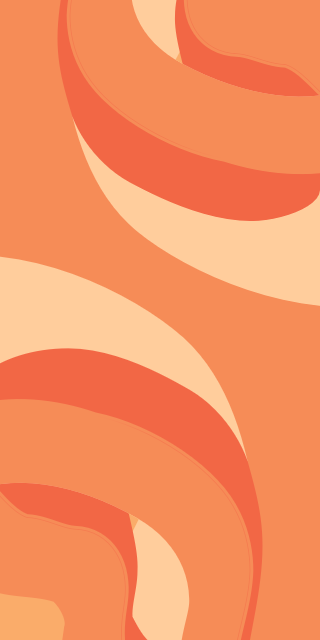
A WebGL 1 fragment shader for this background:

```glsl
precision highp float;
// Two curling ribbons in cream, red and orange face each other across a diagonal.
// One curl is built from closed Bezier outlines, each turned into a signed distance;
// the upper curl is the same drawing rotated half a turn and slightly squeezed.

uniform vec2 u_resolution;

const vec3 ORANGE = vec3(0.965, 0.548, 0.342);
const vec3 RED    = vec3(0.950, 0.403, 0.272);
const vec3 CREAM  = vec3(1.000, 0.802, 0.610);
const vec3 AMBER  = vec3(0.982, 0.676, 0.416);

const vec2  CANVAS = vec2(384.0, 768.0);    // drawing units, y pointing down
const float DIVIDE_Y = 195.0;               // diagonal between the two curls
const float DIVIDE_SLOPE = 0.77;
const float TURN_Y = 651.9;                 // half turn of the upper curl
const float TURN_SQUEEZE = 0.925;
const float CORE_SHIFT = 9.0;               // sideways shift of the upper core
const float LINE_INSET = 4.0;               // fine contour lines
const float LINE_WIDTH = 0.9;
const float LINE_STRENGTH = 0.45;
const int   CURVE_STEPS = 12;

// Path state: sample position, pen, path start, distance so far, side (-1 inside)
vec2 pos, pen, first;
float dist, side, pixel;

void moveTo(vec2 a) {
  pen = a;
  first = a;
  dist = 1e5;
  side = 1.0;
}

void lineTo(vec2 b) {
  vec2 e = b - pen, w = pos - pen;
  float t = clamp(dot(w, e) / max(dot(e, e), 1e-4), 0.0, 1.0);
  dist = min(dist, length(w - e * t));
  if ((pen.y > pos.y) != (b.y > pos.y)) {
    if (w.x < e.x * w.y / e.y) side = -side;
  }
  pen = b;
}

void curveTo(vec2 c1, vec2 c2, vec2 b) {
  vec2 a = pen;
  for (int i = 1; i <= CURVE_STEPS; i++) {
    float t = float(i) / float(CURVE_STEPS), s = 1.0 - t;
    lineTo(s*s*s*a + 3.0*s*s*t*c1 + 3.0*s*t*t*c2 + t*t*t*b);
  }
}

float closePath() {
  lineTo(first);
  return side * dist;
}

float cover(float d) {
  return clamp(0.5 - d / pixel, 0.0, 1.0);
}

float contour(float d) {
  float edge = abs(d + LINE_INSET) - 0.5 * LINE_WIDTH;
  return LINE_STRENGTH * cover(edge);
}

// Outer sweep of cream
float creamSweep() {
  moveTo(vec2(-30, 306));
  lineTo(vec2(0, 308));
  curveTo(vec2(90, 318), vec2(175, 365), vec2(220, 405));
  curveTo(vec2(262, 443), vec2(284, 497), vec2(297, 553));
  lineTo(vec2(250, 600));
  lineTo(vec2(-30, 600));
  return closePath();
}

// Red sweep; tuck bends its left end downward
float redSweep(float tuck) {
  moveTo(vec2(-30, 470));
  lineTo(vec2(0, mix(436.0, 458.0, tuck)));
  curveTo(mix(vec2(22, 425), vec2(1, 435), tuck), vec2(50, 418), vec2(82, 418));
  curveTo(vec2(140, 418), vec2(200, 452), vec2(228, 468));
  curveTo(vec2(262, 488), vec2(286, 522), vec2(297, 553));
  curveTo(vec2(308, 592), vec2(315, 620), vec2(315, 655));
  curveTo(vec2(315, 695), vec2(306, 735), vec2(300, 768));
  lineTo(vec2(298, 780));
  lineTo(vec2(-30, 780));
  return closePath();
}

float orangeBand() {
  moveTo(vec2(-30, 484));
  lineTo(vec2(0, 480));
  curveTo(vec2(40, 476), vec2(80, 483), vec2(115, 495));
  curveTo(vec2(165, 505), vec2(225, 537), vec2(262, 577));
  curveTo(vec2(296, 613), vec2(304, 655), vec2(304, 685));
  curveTo(vec2(303, 715), vec2(294, 745), vec2(289, 768));
  lineTo(vec2(287, 780));
  lineTo(vec2(-30, 780));
  return closePath();
}

// Opening inside the band
float opening() {
  moveTo(vec2(-30, 584));
  lineTo(vec2(0, 581));
  curveTo(vec2(50, 574), vec2(110, 590), vec2(165, 622));
  curveTo(vec2(205, 645), vec2(226, 680), vec2(227, 718));
  curveTo(vec2(228, 730), vec2(222, 745), vec2(218, 768));
  lineTo(vec2(215, 780));
  lineTo(vec2(-30, 780));
  return closePath();
}

float amberChip() {
  moveTo(vec2(148, 600));
  lineTo(vec2(172, 612));
  lineTo(vec2(158, 640));
  return closePath();
}

float redCore() {
  moveTo(vec2(-30, 560));
  lineTo(vec2(150, 560));
  lineTo(vec2(154, 614));
  curveTo(vec2(160, 640), vec2(166, 665), vec2(165, 685));
  curveTo(vec2(165, 705), vec2(158, 725), vec2(159, 740));
  curveTo(vec2(165, 752), vec2(171, 762), vec2(177, 768));
  lineTo(vec2(183, 780));
  lineTo(vec2(-30, 780));
  return closePath();
}

float orangeCore() {
  moveTo(vec2(-30, 560));
  lineTo(vec2(-6, 583));
  curveTo(vec2(8, 598), vec2(20, 612), vec2(33, 617));
  curveTo(vec2(55, 618), vec2(75, 630), vec2(90, 631));
  curveTo(vec2(125, 632), vec2(148, 658), vec2(153, 690));
  curveTo(vec2(158, 720), vec2(148, 735), vec2(150, 768));
  lineTo(vec2(150, 780));
  lineTo(vec2(-30, 780));
  return closePath();
}

float amberHeart() {
  moveTo(vec2(-30, 708));
  lineTo(vec2(0, 712));
  curveTo(vec2(22, 717), vec2(45, 716), vec2(64, 722));
  curveTo(vec2(72, 729), vec2(80, 745), vec2(77, 752));
  lineTo(vec2(73, 780));
  lineTo(vec2(-30, 780));
  return closePath();
}

void main() {
  vec2 uv = gl_FragCoord.xy / u_resolution;
  pos = vec2(uv.x, 1.0 - uv.y) * CANVAS;
  pixel = CANVAS.y / u_resolution.y;

  // Fold the upper curl onto the lower one
  float upper = step(pos.y, DIVIDE_Y + DIVIDE_SLOPE * pos.x);
  vec2 turned = vec2(CANVAS.x - pos.x, (TURN_Y - pos.y) / TURN_SQUEEZE);
  pos = mix(pos, turned, upper);

  // Sweeps and band, back to front
  vec3 color = mix(ORANGE, CREAM, cover(creamSweep()));
  color = mix(color, RED, cover(redSweep(upper)));
  float band = orangeBand();
  color = mix(color, ORANGE, cover(band));
  color = mix(color, RED, contour(band) * smoothstep(110.0, 200.0, pos.x));

  // Core, clipped to the opening
  float hole = cover(opening());
  color = mix(color, CREAM, hole);
  pos.x -= CORE_SHIFT * upper;
  color = mix(color, AMBER, hole * cover(amberChip()));
  color = mix(color, RED, hole * cover(redCore()));
  float core = orangeCore();
  color = mix(color, ORANGE, hole * cover(core));
  color = mix(color, RED, hole * contour(core));
  color = mix(color, AMBER, cover(amberHeart()));

  gl_FragColor = vec4(color, 1.0);
}
```
